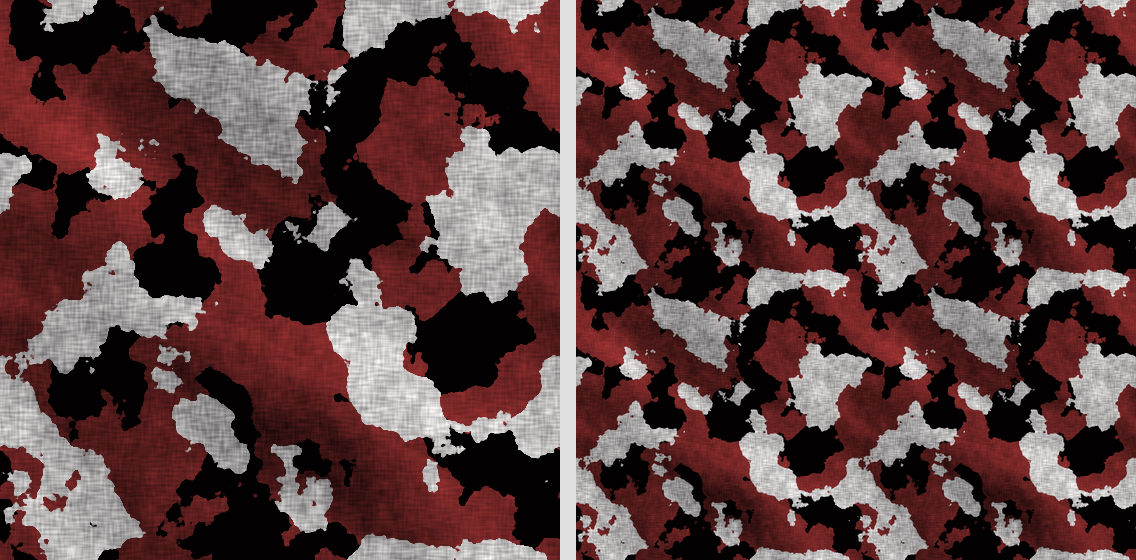
Left: one tile. Right: repeated 2 by 2.
A three.js fragment shader for this pattern:

```glsl
// Tiling grunge camouflage: ragged grey and black patches over cloudy red cloth.
// Patches are thresholded fractal gradient noise on wrapping lattices; soft
// clouds, mottling and fine crossed threads then shade the colours.
varying vec2 vUv;

const vec3 RED = vec3(0.375, 0.120, 0.120);
const vec3 GREY = vec3(0.685, 0.675, 0.675);
const vec3 BLACK = vec3(0.006, 0.0, 0.0);

float hash(vec2 p) {
  return fract(sin(dot(p, vec2(127.1, 311.7))) * 43758.5453);
}

// Unit gradient of a lattice cell, wrapped to the period
vec2 gradient(vec2 cell, vec2 period, float seed) {
  float angle = 6.2831853 * hash(mod(cell, period) + seed);
  return vec2(cos(angle), sin(angle));
}

// Gradient noise that repeats after a whole number of cells
float noise(vec2 p, vec2 period, float seed) {
  vec2 i = floor(p);
  vec2 f = p - i;
  vec2 w = f * f * f * (f * (f * 6.0 - 15.0) + 10.0);
  vec2 e = vec2(1.0, 0.0);
  float a = dot(gradient(i, period, seed), f);
  float b = dot(gradient(i + e.xy, period, seed), f - e.xy);
  float c = dot(gradient(i + e.yx, period, seed), f - e.yx);
  float d = dot(gradient(i + e.xx, period, seed), f - e.xx);
  return mix(mix(a, b, w.x), mix(c, d, w.x), w.y);
}

// Octaves are shifted so that their lattices do not line up
float fbm(vec2 uv, vec2 frequency, int octaves, float gain, float seed) {
  float sum = 0.0;
  float amplitude = 1.0;
  for (int k = 0; k < 7; k++) {
    if (k >= octaves) break;
    float octaveSeed = seed + 17.3 * float(k);
    vec2 shift = vec2(hash(vec2(octaveSeed, 1.7)), hash(vec2(octaveSeed, 5.1)));
    sum += amplitude * noise(uv * frequency + shift, frequency, octaveSeed);
    amplitude *= gain;
    frequency *= 2.0;
  }
  return sum;
}

// Coverage of the patches where the noise rises above a level
float patches(vec2 uv, float frequency, float level, float seed) {
  float height = fbm(uv, vec2(frequency), 6, 0.5, seed);
  return smoothstep(level - 0.008, level + 0.008, height);
}

// Fine irregular threads running across and up
float weave(vec2 uv) {
  vec2 across = vec2(36.0, 230.0);
  vec2 upward = vec2(230.0, 36.0);
  return 0.28 * noise(uv * across, across, 71.0)
       + 0.22 * noise(uv * upward, upward, 83.0);
}

void main() {
  vec2 uv = vUv;

  // Whole-number shear keeps the slanted clouds tileable
  vec2 slanted = vec2(uv.x + uv.y, uv.y);
  float clouds = fbm(slanted, vec2(3.0, 2.0), 4, 0.5, 11.0);
  float mottle = fbm(uv, vec2(22.0), 3, 0.6, 29.0);
  float cloth = weave(uv) + 0.18 * mottle;

  // Cloth shading is stronger on the red than on the grey
  vec3 red = RED * max(1.0 + 0.78 * clouds + cloth, 0.2);
  vec3 grey = GREY * (1.0 + 0.38 * clouds + cloth);

  // Black lies over the red, grey over both
  vec3 color = mix(red, BLACK, patches(uv, 5.0, 0.09, 43.0));
  color = mix(color, grey, patches(uv, 5.0, 0.15, 157.0));

  gl_FragColor = vec4(clamp(color, 0.0, 1.0), 1.0);
}
```
